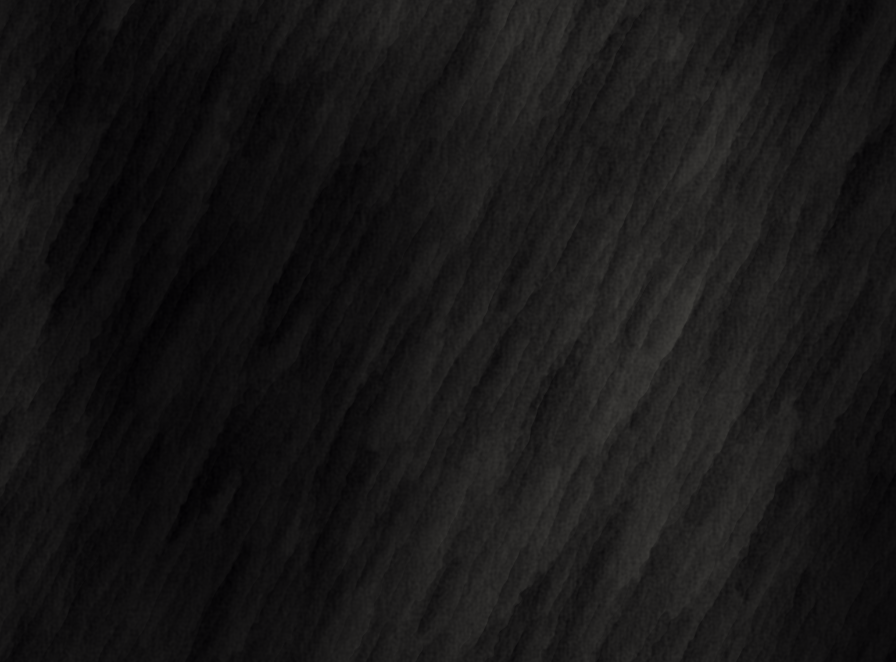
This texture is drawn by a WebGL 1 fragment shader. Its source:

```glsl
precision highp float;
// Dark slate with slanted, overlapping blades, soft clouds of light and fine grain.
uniform vec2 u_resolution;

const vec3 SHADOW = vec3(0.036, 0.032, 0.037);
const vec3 STONE = vec3(0.176, 0.172, 0.166);
const vec2 SLANT = vec2(0.45, 0.893);

// Random vector per cell, each part -1 to 1
vec2 randomAt(vec2 cell) {
  vec2 h = vec2(dot(cell, vec2(127.1, 311.7)), dot(cell, vec2(269.5, 183.3)));
  return 2.0 * fract(sin(h) * 43758.55) - 1.0;
}

// Gradient noise, roughly -0.7 to 0.7
float noise(vec2 p) {
  vec2 i = floor(p);
  vec2 f = p - i;
  vec2 w = f * f * f * (f * (f * 6.0 - 15.0) + 10.0);
  vec2 e = vec2(1.0, 0.0);
  float low = mix(dot(randomAt(i), f),
                  dot(randomAt(i + e.xy), f - e.xy), w.x);
  float high = mix(dot(randomAt(i + e.yx), f - e.yx),
                   dot(randomAt(i + e.xx), f - e.xx), w.x);
  return mix(low, high, w.y);
}

float fbm(vec2 p) {
  float sum = 0.0;
  float amplitude = 1.0;
  for (int i = 0; i < 4; i++) {
    sum += amplitude * noise(p);
    p = p * 2.03 + 17.3;
    amplitude *= 0.5;
  }
  return sum;
}

// Soft elliptical patch of light
float glow(vec2 uv, vec2 center, vec2 radius) {
  vec2 d = (uv - center) / radius;
  return exp(-dot(d, d));
}

// Stretched cells of differing tone, each brightening towards its right edge
float blades(vec2 q, vec2 scale, float sharpness, float seed) {
  vec2 ragged = vec2(noise(q * vec2(110.0, 60.0) + seed), noise(q * 45.0 - seed));
  vec2 s = q * scale + seed + 0.22 * ragged;
  vec2 home = floor(s);
  float tone = 0.0;
  float total = 0.0;
  for (int j = -1; j <= 1; j++) {
    for (int i = -1; i <= 1; i++) {
      vec2 cell = home + vec2(float(i), float(j));
      vec2 d = s - cell - 0.5 - 0.42 * randomAt(cell);
      float weight = exp(-sharpness * dot(d, d));
      float shade = 0.5 * randomAt(cell + 71.0).x + 0.55 * d.x;
      tone += weight * shade;
      total += weight;
    }
  }
  return tone / max(total, 0.00001);
}

// Broad light and shade over the whole surface
float clouds(vec2 uv, vec2 p) {
  float light = 0.05;
  light += 0.74 * glow(uv, vec2(0.74, 0.50), vec2(0.27, 0.80));
  light += 0.62 * glow(uv, vec2(0.00, 0.76), vec2(0.055, 0.14));
  light += 0.34 * glow(uv, vec2(0.00, 0.30), vec2(0.10, 0.40));
  light += 0.42 * glow(uv, vec2(0.45, 1.05), vec2(0.40, 0.17));
  light += 0.28 * glow(uv, vec2(0.52, 0.00), vec2(0.22, 0.40));
  light -= 0.28 * glow(uv, vec2(1.00, 0.12), vec2(0.12, 0.35));
  light -= 0.32 * glow(uv, vec2(0.90, 0.95), vec2(0.10, 0.10));
  return light + 0.17 * fbm(p * 3.0 + 5.0);
}

// Fine upright threads mixed with round specks
float grain(vec2 p) {
  float threads = noise(p * vec2(170.0, 45.0));
  float specks = noise(p * 185.0 + 61.0);
  return 0.55 * threads + 0.6 * specks;
}

void main() {
  vec2 uv = gl_FragCoord.xy / u_resolution;
  vec2 p = gl_FragCoord.xy / u_resolution.y;
  vec2 q = vec2(dot(p, vec2(SLANT.y, -SLANT.x)), dot(p, SLANT));

  float light = clouds(uv, p);
  float relief = 0.42 * blades(q, vec2(22.0, 4.0), 26.0, 3.7);
  relief += 0.32 * blades(q, vec2(52.0, 9.0), 18.0, 23.1);
  relief += 0.16 * fbm(q * vec2(70.0, 12.0));
  relief += 0.50 * grain(p);

  light += relief * (0.45 + 0.75 * clamp(light, 0.0, 0.8));
  vec3 color = mix(SHADOW, STONE, clamp(light, -0.2, 1.4));
  gl_FragColor = vec4(color, 1.0);
}
```
